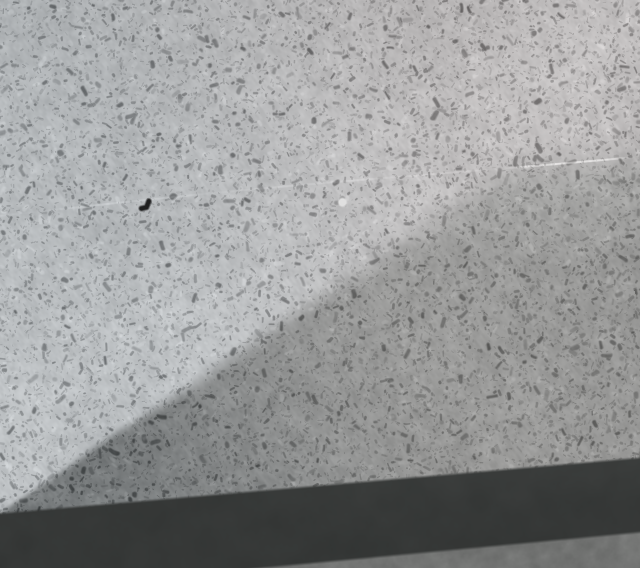
Reproduce this texture procedurally as a WebGL 2 fragment shader.

```glsl
#version 300 es
precision highp float;
// Speckled pale stone with a soft diagonal shadow above a dark slanted band.
uniform vec2 u_resolution;
out vec4 fragColor;

float hash(vec2 p) {
  vec3 q = fract(vec3(p.xyx) * 0.1031);
  q += dot(q, q.yzx + 33.33);
  return fract((q.x + q.y) * q.z);
}

float noise(vec2 p) {
  vec2 i = floor(p), f = fract(p);
  f = f * f * (3.0 - 2.0 * f);
  return mix(mix(hash(i), hash(i + vec2(1, 0)), f.x),
             mix(hash(i + vec2(0, 1)), hash(i + vec2(1, 1)), f.x), f.y);
}

float fbm(vec2 p) {
  float sum = 0.0, amp = 0.5;
  for (int i = 0; i < 4; i++) {
    sum += amp * noise(p);
    p = mat2(1.6, 1.2, -1.2, 1.6) * p + 7.3;
    amp *= 0.5;
  }
  return sum;
}

float segment(vec2 p, vec2 a, vec2 b) {
  vec2 ab = b - a;
  return length(p - a - ab * clamp(dot(p - a, ab) / dot(ab, ab), 0.0, 1.0));
}

// Randomly turned short grains, one candidate per cell.
float flecks(vec2 p, float density, float seed) {
  vec2 cell = floor(p);
  float ink = 0.0;
  for (int y = -1; y <= 1; y++)
    for (int x = -1; x <= 1; x++) {
      vec2 id = cell + vec2(x, y);
      vec2 key = id + seed;
      if (hash(key + 3.7) > density) continue;
      vec2 center = id + vec2(hash(key + 11.1), hash(key + 27.9));
      float angle = 6.2832 * hash(key + 41.3);
      float size = hash(key + 59.7);
      vec2 arm = vec2(cos(angle), sin(angle)) * mix(0.05, 0.38, size * size);
      float width = mix(0.08, 0.2, hash(key + 73.1));
      float d = segment(p, center - arm, center + arm);
      float grain = 1.0 - smoothstep(width - 0.1, width + 0.14, d);
      ink = max(ink, grain * mix(0.3, 1.0, hash(key + 87.3)));
    }
  return ink;
}

void main() {
  vec2 p = gl_FragCoord.xy / u_resolution.y;
  float pixel = 1.0 / u_resolution.y;

  // Lit stone, cool on the left and slightly warm on the upper right
  float cloud = fbm(p * 5.0) - 0.47;
  vec3 lit = mix(vec3(0.715, 0.73, 0.74), vec3(0.735, 0.725, 0.725),
                 smoothstep(0.1, 0.95, p.x + 0.3 * p.y - 0.2));
  lit -= 0.03 * smoothstep(0.7, 1.0, p.y) * (1.0 - smoothstep(0.0, 0.6, p.x));
  lit += 0.025 * exp(-30.0 * pow(p.y - 0.1 - 0.66 * p.x - 0.1, 2.0));

  // Diagonal shadow, sharp at the lower left and fading to the right
  float edge = min(0.097 + 0.665 * p.x, 0.685 + 0.1 * (p.x - 0.816));
  edge += 0.012 * (noise(p * 9.0) - 0.5) * smoothstep(0.0, 0.3, p.x);
  float soft = mix(0.008, 0.05, smoothstep(0.0, 0.9, p.x));
  float shade = 1.0 - smoothstep(-soft, soft, p.y - edge);
  float far = smoothstep(0.05, 0.9, p.x + 0.45 * (p.y - 0.2));
  vec3 dim = mix(vec3(0.475, 0.49, 0.495), vec3(0.605, 0.605, 0.6), far);
  dim += 0.05 * smoothstep(0.5, 0.72, p.y);
  vec3 color = mix(lit, dim, shade);

  // Mottling and fine brushed fibres
  color += 0.055 * cloud + 0.09 * (fbm(p * 48.0) - 0.47);
  color += 0.045 * (noise(mat2(0.8, -0.6, 0.6, 0.8) * p * vec2(230, 120)) - 0.5);

  // Three sizes of mineral grains, denser toward the top right
  vec2 warped = p + 0.004 * vec2(noise(p * 70.0), noise(p * 70.0 + 19.0));
  float rich = 0.85 + 0.3 * smoothstep(0.4, 1.5, p.x + 0.4 * p.y);
  float ink = 0.30 * flecks(warped * 55.0, 0.27 * rich, 10.0);
  ink = max(ink, 0.23 * flecks(warped * 82.0 + 5.0, 0.42 * rich, 130.0));
  ink = max(ink, 0.13 * flecks(warped * 125.0 + 9.0, 0.5, 270.0));
  color -= ink * mix(1.0, 0.8, shade);
  color += 0.06 * flecks(warped * 60.0 + 31.0, 0.2, 410.0);

  // Thin scratch, clearest at the right
  float scratch = abs(p.y - 0.62 - 0.096 * p.x - 0.004 * sin(4.0 * p.x));
  float trace = (1.0 - smoothstep(0.0005, 0.003, scratch)) * noise(vec2(p.x * 16.0, 4.0));
  color += trace * mix(0.06, 0.2, smoothstep(0.75, 0.9, p.x));

  // Dark chip and pale pit
  float chip = segment(p, vec2(0.249, 0.633), vec2(0.258, 0.635));
  chip = min(chip, segment(p, vec2(0.258, 0.635), vec2(0.262, 0.646)));
  color = mix(color, vec3(0.12), 1.0 - smoothstep(0.002, 0.007, chip));
  float pit = length(p - vec2(0.603, 0.644));
  color = mix(color, vec3(0.88), 1.0 - smoothstep(0.005, 0.01, pit));

  // Dark slanted band and the grey strip below it
  float top = p.y - 0.096 - 0.087 * p.x;
  float bottom = p.y - 0.094 * (p.x - 0.46);
  float blur = 0.002 + pixel;
  vec3 band = vec3(0.208, 0.217, 0.213) + 0.025 * (fbm(p * 25.0) - 0.47);
  band += 0.02 * smoothstep(0.2, 1.1, p.x) * smoothstep(-0.09, 0.0, top);
  color = mix(band, color, smoothstep(-blur, blur, top));
  vec3 strip = vec3(0.45, 0.455, 0.45) + 0.1 * (fbm(p * 50.0) - 0.47);
  color = mix(strip, color, smoothstep(-blur, blur, bottom));

  fragColor = vec4(clamp(color, 0.0, 1.0), 1.0);
}
```
